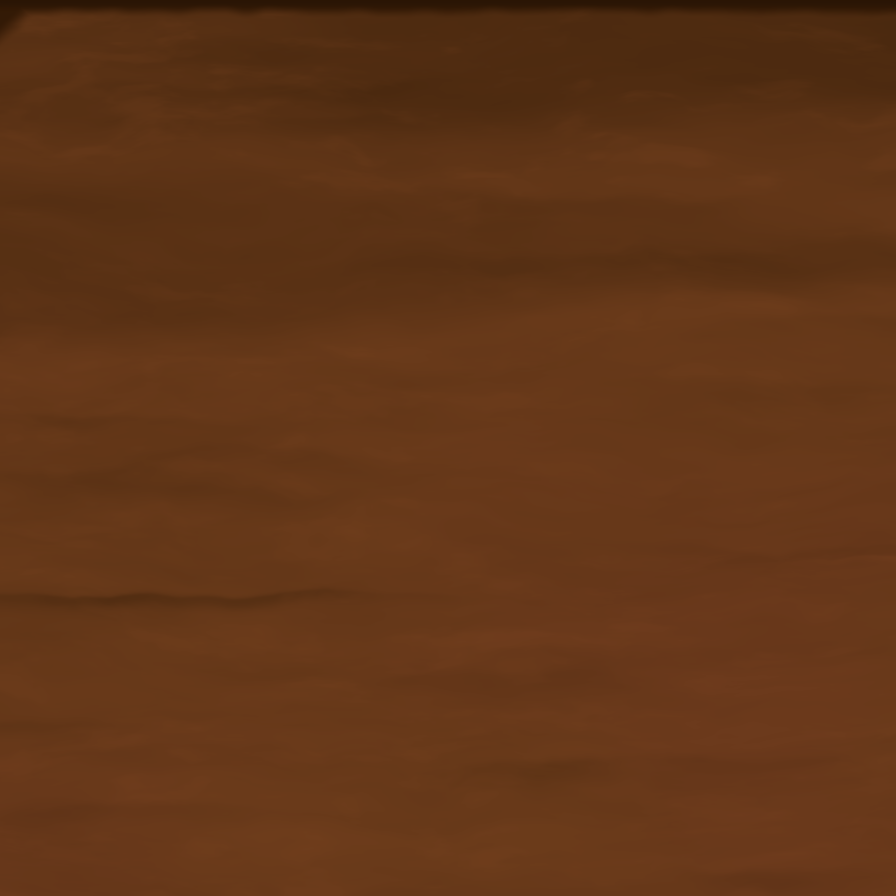
Reproduce this texture procedurally as a Shadertoy shader.

```glsl
// Dim brown wooden board with soft horizontal grain, faint cracks and a dark top edge.

const vec3 SHADE_BROWN = vec3(0.283, 0.155, 0.055);
const vec3 WARM_BROWN  = vec3(0.436, 0.240, 0.109);
const vec3 RED_TINT    = vec3(0.003, -0.005, 0.005);
const vec3 EDGE_BROWN  = vec3(0.185, 0.093, 0.020);
const vec2 BROAD_GRAIN = vec2(2.6, 14.0);
const vec2 FINE_GRAIN  = vec2(7.0, 34.0);
const vec2 FLECK_GRAIN = vec2(15.0, 48.0);
const float BROAD_CONTRAST = 0.20;
const float FINE_CONTRAST = 0.22;
const float EDGE_HEIGHT = 0.986;
const float CORNER_SIZE = 0.042;
const int STREAK_COUNT = 14;

float hash(vec2 p) {
    return fract(sin(dot(p, vec2(127.1, 311.7))) * 43758.5453);
}

float noise(vec2 p) {
    vec2 cell = floor(p);
    vec2 f = fract(p);
    f = f * f * (3.0 - 2.0 * f);
    float low = mix(hash(cell), hash(cell + vec2(1.0, 0.0)), f.x);
    float high = mix(hash(cell + vec2(0.0, 1.0)), hash(cell + vec2(1.0, 1.0)), f.x);
    return mix(low, high, f.y);
}

float fbm(vec2 p) {
    float sum = 0.0;
    float weight = 0.5;
    for (int i = 0; i < 4; i++) {
        sum += weight * noise(p);
        p = p * 2.03 + vec2(17.3, 9.1);
        weight *= 0.5;
    }
    return sum / 0.9375;
}

// Broken wavy line, softer on its lower side.
float streak(vec2 uv, vec2 center, float halfLength, float thickness) {
    float bend = 0.034 * (fbm(vec2(uv.x * 8.0, center.y * 40.0)) - 0.5);
    float d = uv.y - center.y - bend;
    float swell = mix(0.6, 1.4, noise(vec2(uv.x * 11.0, center.y * 50.0)));
    float width = thickness * swell * mix(2.2, 1.0, smoothstep(-thickness, thickness, d));
    float along = 1.0 - smoothstep(0.2, 1.0, abs(uv.x - center.x) / halfLength);
    float gaps = mix(0.3, 1.0, noise(vec2(uv.x * 14.0, center.y * 70.0)));
    return along * gaps * exp(-d * d / (width * width));
}

// Large-scale light: bright below, a tapering shaded band, a dim upper strip.
float boardTone(vec2 uv) {
    float tone = mix(0.84, 0.77, smoothstep(0.0, 0.45, uv.y));
    float bandBottom = mix(0.595, 0.665, uv.x);
    float bandTop = mix(0.83, 0.78, uv.x);
    float band = smoothstep(bandBottom, bandBottom + 0.05, uv.y)
               * (1.0 - smoothstep(bandTop - 0.06, bandTop, uv.y));
    tone -= 0.34 * band;
    tone -= 0.25 * smoothstep(0.74, 0.85, uv.y);
    tone -= mix(0.12, 0.38, smoothstep(0.0, 0.6, uv.x)) * smoothstep(0.83, 0.90, uv.y);
    float leftSide = 1.0 - smoothstep(0.0, 0.6, uv.x);
    tone -= 0.06 * leftSide * smoothstep(0.3, 0.45, uv.y) * (1.0 - smoothstep(0.5, 0.65, uv.y));
    return tone;
}

void mainImage(out vec4 fragColor, in vec2 fragCoord) {
    vec2 uv = fragCoord / iResolution.xy;

    // Grain bends gently as it runs across the board.
    vec2 warp = vec2(fbm(uv * 3.0), fbm(uv * vec2(4.0, 7.0) + 31.0)) - 0.5;
    vec2 p = uv + warp * vec2(0.15, 0.08);

    float tone = boardTone(uv + vec2(0.0, 0.05 * warp.y));
    tone += BROAD_CONTRAST * (fbm(p * BROAD_GRAIN + 4.0) - 0.5);
    tone += FINE_CONTRAST * (fbm(p * FINE_GRAIN) - 0.5);

    // Soft pale wisps gather toward the top.
    float fleck = smoothstep(0.52, 0.82, fbm(p * FLECK_GRAIN + 8.0));
    tone += fleck * mix(0.08, 0.18, smoothstep(0.70, 0.95, uv.y));

    // Scattered blurred shadows along the grain.
    for (int i = 0; i < STREAK_COUNT; i++) {
        float id = float(i);
        float row = (id + 0.2 + 0.6 * hash(vec2(id, 2.0))) / float(STREAK_COUNT);
        vec2 center = vec2(hash(vec2(id, 5.0)), row * 0.95);
        float halfLength = mix(0.15, 0.40, hash(vec2(id, 9.0)));
        tone -= 0.18 * streak(uv, center, halfLength, 0.008);
    }

    // Two shadows at the left, the main crack, a softer lower one and a pale scratch.
    tone -= 0.24 * streak(uv, vec2(0.02, 0.533), 0.34, 0.008);
    tone -= 0.24 * streak(uv, vec2(0.12, 0.465), 0.26, 0.008);
    tone -= 0.46 * streak(uv, vec2(0.20, 0.332), 0.38, 0.0042);
    tone -= 0.30 * streak(uv, vec2(0.70, 0.143), 0.34, 0.007);
    tone += 0.26 * streak(uv, vec2(1.00, 0.372), 0.18, 0.003);

    vec3 color = mix(SHADE_BROWN, WARM_BROWN, clamp(tone, 0.0, 1.1));
    float redness = smoothstep(0.3, 0.7, fbm(uv * vec2(2.0, 3.0) + 12.0));
    color += RED_TINT * redness * (1.0 - smoothstep(0.5, 0.75, uv.y));

    // Soft dark rim, deepest at the very top, with a chamfered left corner.
    float ragged = 0.004 * (noise(vec2(uv.x * 40.0, 3.0)) - 0.5);
    float rim = smoothstep(-0.006, 0.008, uv.y - EDGE_HEIGHT + ragged);
    float corner = smoothstep(-0.016, 0.014, uv.y - uv.x - 1.0 + CORNER_SIZE + ragged);
    vec3 edge = EDGE_BROWN * mix(1.08, 0.88, smoothstep(EDGE_HEIGHT, 1.0, uv.y));
    color = mix(color, edge, max(rim, corner));

    fragColor = vec4(color, 1.0);
}
```
